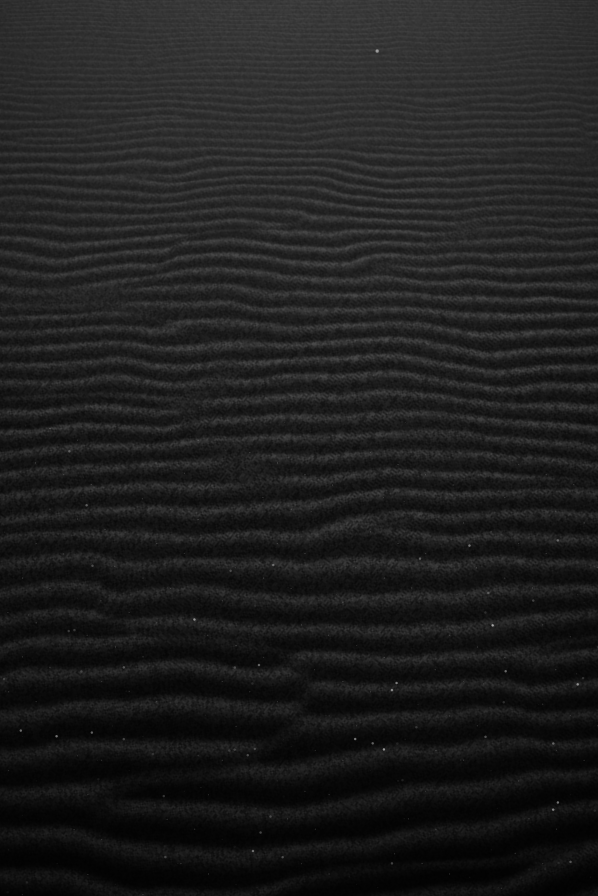
Give the GLSL for this texture, as a Shadertoy shader.

```glsl
const float TAU = 6.2831853;
const float HORIZON = 0.1;        // distance of the vanishing line above the canvas
const float RIPPLE_RATE = 24.0;   // ripples per unit of log depth
const float CREST_MEAN = 0.36;    // average of the ripple profile
const mat2 GRAIN_TURN = mat2(0.8, 0.6, -0.6, 0.8);

float hash(vec2 p) {
    return fract(sin(dot(p, vec2(127.1, 311.7))) * 43758.5453);
}

float noise(vec2 p) {
    vec2 i = floor(p), f = fract(p);
    f = f * f * (3.0 - 2.0 * f);
    float low = mix(hash(i), hash(i + vec2(1, 0)), f.x);
    float high = mix(hash(i + vec2(0, 1)), hash(i + vec2(1, 1)), f.x);
    return mix(low, high, f.y);
}

// Signed two-octave noise
float drift(vec2 p) {
    return noise(p) - 0.5 + 0.4 * (noise(p * 2.1 + 17.3) - 0.5);
}

vec2 wave(float cycles) {
    return vec2(cos(TAU * cycles), sin(TAU * cycles));
}

// Ripple brightness 0..1; two blended wave trains fork where they disagree
float ripples(vec2 ground, float tilt) {
    float cycles = ground.y + tilt;
    cycles += 0.75 * drift(ground * vec2(7.0, 0.16));
    cycles += 0.22 * drift(ground * vec2(17.0, 0.45) + 11.0);
    cycles += 0.8 * drift(ground * vec2(2.4, 0.08) + 41.0);
    float shift = 0.5 + 0.8 * drift(ground * vec2(4.0, 0.16) + 83.0);
    float blend = smoothstep(0.4, 0.75, noise(ground * vec2(4.5, 0.3) + 29.0));
    vec2 train = mix(wave(cycles), wave(cycles + shift), blend);
    float angle = atan(train.y, train.x);
    float crest = pow(0.5 + 0.5 * cos(angle + 0.4 * cos(angle)), 1.9);
    return mix(CREST_MEAN, crest, smoothstep(0.0, 0.5, length(train)));
}

// Soft dot of the given radius
float softDot(vec2 offset, float radius) {
    return 1.0 - smoothstep(radius * 0.4, radius * 1.4, length(offset));
}

// Sparse glinting grains, one candidate per cell
float glints(vec2 p, float cells, float density) {
    vec2 id = floor(p * cells);
    vec2 centre = 0.25 + 0.5 * vec2(hash(id + 5.1), hash(id + 9.7));
    float present = step(1.0 - density, hash(id + 2.3));
    float power = hash(id + 13.9);
    return present * power * power * softDot(fract(p * cells) - centre, 0.22);
}

void mainImage(out vec4 fragColor, in vec2 fragCoord) {
    vec2 p = fragCoord / iResolution.y;
    float across = fragCoord.x / iResolution.x - 0.5;
    float down = 1.0 - p.y;

    // Perspective: ripples crowd together toward the top
    float depth = down + HORIZON;
    vec2 ground = vec2((p.x - 0.334) / (depth + 0.25), RIPPLE_RATE * log(depth)) + vec2(5.0, 60.0);
    float tilt = 2.2 * p.x * smoothstep(0.15, 0.9, down);

    // Light falls off toward the viewer and the sides
    float base = mix(0.205, 0.036, down);
    float relief = mix(0.025, 0.115, smoothstep(0.0, 0.35, down));
    relief *= 1.0 - 0.35 * smoothstep(0.5, 1.0, down);
    relief *= 0.75 + 0.5 * noise(ground * vec2(3.5, 0.3) + 7.0);
    float shade = base + relief * (ripples(ground, tilt) - CREST_MEAN);
    shade += 0.015 * drift(vec2(p.x * 4.0, p.y * 7.0) + 3.0);
    shade = max(shade, 0.012) * (1.07 - 0.9 * across * across);

    // Sand grain, stronger near the viewer
    vec2 turned = GRAIN_TURN * p;
    float grain = noise(turned * 530.0) - 0.5 + 0.35 * (noise(turned * 260.0 + 31.0) - 0.5);
    shade *= 1.0 + grain * mix(0.18, 0.8, smoothstep(0.05, 0.6, down));

    // Glints and one pale pebble
    shade += 0.5 * glints(p, 150.0, 0.014 * smoothstep(0.3, 0.8, down));
    shade += 0.14 * glints(p + 3.7, 260.0, 0.04 * smoothstep(0.25, 0.7, down));
    shade += 0.4 * softDot(p - vec2(0.421, 0.943), 0.002);

    fragColor = vec4(vec3(clamp(shade, 0.0, 1.0)), 1.0);
}
```
